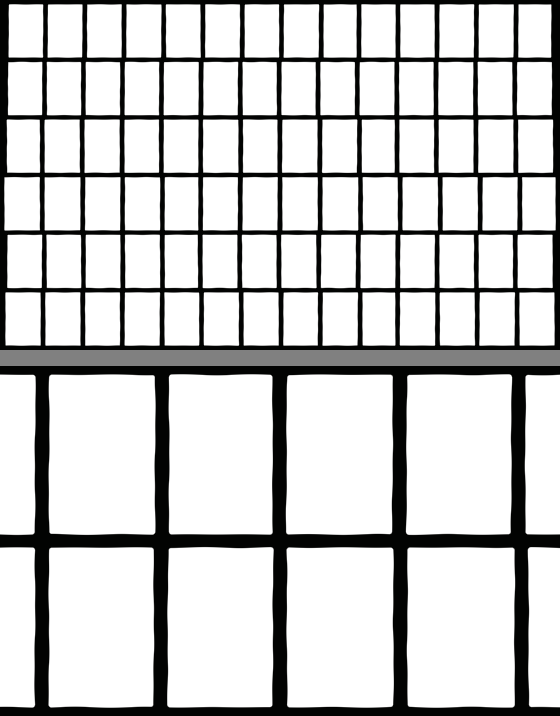
Top: the whole. Bottom: its middle third, enlarged.
Reproduce this pattern procedurally as a Shadertoy shader.

```glsl
// Six rows of fourteen white upright panels on a black ground.
// Each row is centred with its own margin; hashed panel widths are summed
// along the row, and every panel is a rounded box with a faintly uneven edge.

float hash(vec2 p) {
    vec3 q = fract(vec3(p.xyx) * vec3(0.1031, 0.1030, 0.0973));
    q += dot(q, q.yzx + 33.33);
    return fract((q.x + q.y) * q.z);
}

float roundedBox(vec2 p, vec2 halfSize, float radius) {
    vec2 q = abs(p) - halfSize + radius;
    return length(max(q, 0.0)) + min(max(q.x, q.y), 0.0) - radius;
}

// Relative width: mostly even, with an occasional narrow panel
float panelWeight(float column, float row) {
    vec2 id = vec2(column, row);
    float narrow = step(0.88, hash(id + 3.7));
    return 1.0 + 0.025 * (hash(id + 41.3) - 0.5) - 0.055 * narrow;
}

void mainImage(out vec4 fragColor, in vec2 fragCoord) {
    // Canvas units: the height is 480, with y running down
    float unitsPerPixel = 480.0 / iResolution.y;
    vec2 p = fragCoord * unitsPerPixel;
    p.y = 480.0 - p.y;
    float canvasWidth = iResolution.x * unitsPerPixel;

    float row = clamp(floor((p.y - 3.0) / 79.0), 0.0, 5.0);
    float rowCentre = 42.5 + 79.0 * row;

    // Share the row's span among its panels
    float margins[6] = float[6](12.0, 11.0, 9.5, 6.0, 10.0, 7.5);
    float margin = margins[int(row)];
    float gap = 6.4;
    float totalWeight = 0.0;
    for (int i = 0; i < 14; i++) totalWeight += panelWeight(float(i), row);
    float widthScale = (canvasWidth - 2.0 * margin - 13.0 * gap) / totalWeight;

    // Lay the panels from left to right and keep the nearest
    float left = margin;
    float dist = 1e5;
    for (int i = 0; i < 14; i++) {
        float width = widthScale * panelWeight(float(i), row);
        vec2 local = p - vec2(left + 0.5 * width, rowCentre);
        local.x += 0.012 * (hash(vec2(float(i), row + 17.0)) - 0.5) * local.y;
        dist = min(dist, roundedBox(local, vec2(0.5 * width, 36.5), 1.3));
        left += width + gap;
    }

    // Slight wear along the edges
    dist += 0.15 * sin(p.x * 0.21 + p.y * 0.13) + 0.1 * sin(p.y * 0.34 - p.x * 0.17);

    float panel = clamp(0.5 - dist / (1.2 * unitsPerPixel), 0.0, 1.0);
    fragColor = vec4(mix(vec3(0.008, 0.01, 0.006), vec3(1.0), panel), 1.0);
}
```
